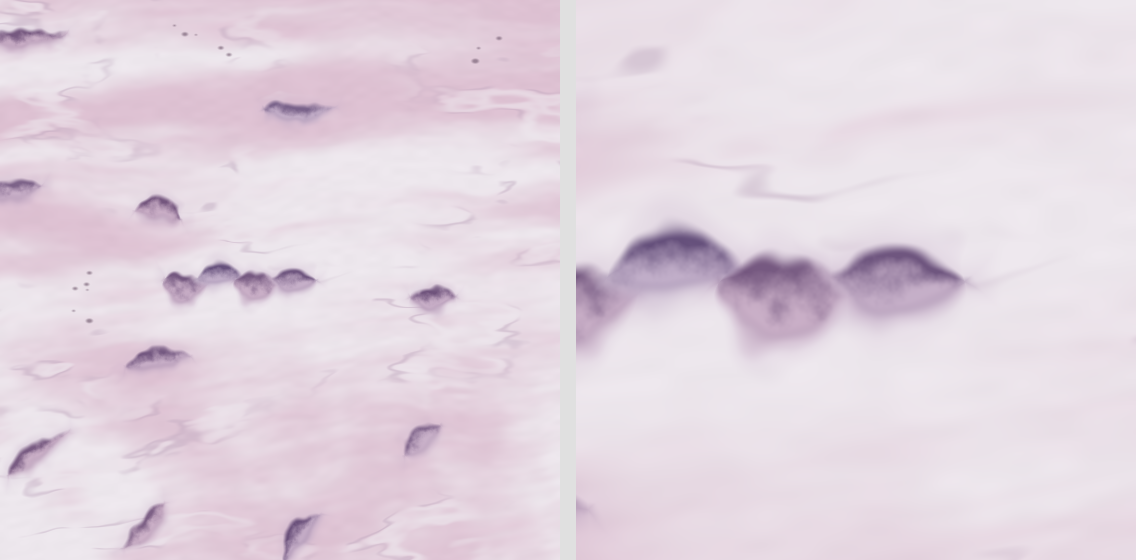
Left, the full canvas; right, a detail of the centre.
Write a Shadertoy shader that draws this texture.

```glsl
// Stained fibrous tissue: pale pink bands and milky clefts from stretched noise,
// faint broken fibre wisps, and scattered soft violet nuclei with a dark rim.
// Fibres lie flat at the top and loosen into tilted patches toward the bottom.

float hash(vec2 p) {
    return fract(sin(dot(p, vec2(127.1, 311.7))) * 43758.5453);
}

float noise(vec2 p) {
    vec2 i = floor(p), f = fract(p);
    f = f * f * (3.0 - 2.0 * f);
    return mix(mix(hash(i), hash(i + vec2(1, 0)), f.x),
               mix(hash(i + vec2(0, 1)), hash(i + vec2(1, 1)), f.x), f.y);
}

float fbm(vec2 p) {
    float sum = 0.0, amp = 0.53;
    for (int i = 0; i < 4; i++) {
        sum += amp * noise(p);
        p = mat2(1.7, 0.9, -0.9, 1.7) * p + 17.3;
        amp *= 0.5;
    }
    return sum;
}

// Pink ground with milky clefts and broken fibre wisps
vec3 tissue(vec2 p) {
    float warp = 0.09 * (fbm(p * 3.0 + 40.0) - 0.5);
    vec2 flow = vec2(p.x, p.y - 0.16 * p.x * (1.1 - p.y) + warp);
    float bands = 0.65 * noise(flow * vec2(1.6, 9.0) + 3.0)
                + 0.35 * noise(flow * vec2(4.0, 24.0) + 9.0);
    float patches = fbm(mat2(0.8, -0.6, 0.6, 0.8) * p * vec2(5.0, 4.0) + 8.0);
    float n = mix(patches, bands, smoothstep(0.1, 0.65, p.y));
    n += 0.09 * (p.y - 0.55);
    n += 0.16 * (fbm(flow * vec2(7.0, 22.0) + 5.0) - 0.5);
    n += 0.09 * (noise(flow * vec2(10.0, 75.0)) - 0.5);

    vec3 milk = vec3(0.928, 0.905, 0.928), pink = vec3(0.868, 0.757, 0.824);
    vec3 col = mix(milk, pink, smoothstep(0.24, 0.76, n));
    col += 0.018 * (noise(flow * vec2(45.0, 90.0)) - 0.5);

    // Wisps run along noise contours and break up into short pieces
    float wrinkle = fbm(flow * vec2(6.0, 17.0) + 21.0);
    float region = smoothstep(0.47, 0.62, fbm(p * vec2(3.0, 5.0) + 60.0));
    float pieces = smoothstep(0.45, 0.75, noise(p * vec2(22.0, 30.0)));
    float line = smoothstep(0.045, 0.0, abs(wrinkle - 0.5));
    float cleft = smoothstep(0.09, 0.0, abs(wrinkle - 0.58));
    col = mix(col, milk, cleft * region * 0.6);
    return mix(col, vec3(0.74, 0.65, 0.74), line * region * pieces * 0.42);
}

// Paints one tapered nucleus: size holds its half length and half width
vec3 paintNucleus(vec3 col, vec2 p, vec2 center, vec2 size, float angle, float seed) {
    vec2 q = p - center;
    if (dot(q, q) > 0.03) return col;
    float c = cos(angle), s = sin(angle);
    q = mat2(c, -s, s, c) * q;
    q += 0.010 * (vec2(noise(p * 55.0 + seed), noise(p * 55.0 + seed + 30.0)) - 0.5);
    float u = q.x / size.x;
    float lean = (hash(vec2(seed, 4.0)) - 0.5) * 0.9;
    float bend = (hash(vec2(seed, 5.0)) - 0.5) * 0.6 * size.y;
    float v = q.y - bend * (1.0 - 2.0 * u * u);
    float profile = size.y * pow(max(1.0 - u * u, 0.0), 0.8) * (1.0 + lean * u);
    float d = max(abs(v) - profile, (abs(u) - 1.0) * size.x);

    // Chromatin: dark along one side, grainy and dissolving on the other
    float grain = fbm(p * 75.0 + seed);
    float side = v / size.y + 0.5 * lean * u;
    float dark = smoothstep(-0.5, 1.05, side + 1.3 * (grain - 0.5));
    dark += 0.12 * smoothstep(0.008, 0.0, abs(d + 0.005));
    vec3 ink = mix(vec3(0.74, 0.67, 0.78), vec3(0.36, 0.28, 0.46), clamp(dark, 0.0, 1.0));
    ink += vec3(0.04, -0.01, -0.02) * hash(vec2(seed, 6.0));

    float halo = smoothstep(0.024, -0.006, d) * (0.1 + 0.3 * noise(p * 25.0 + seed));
    col = mix(col, vec3(0.77, 0.67, 0.78), halo);
    float soft = mix(0.011, 0.0055, smoothstep(-0.6, 0.5, side));
    float body = smoothstep(soft, -soft, d);
    float strength = mix(0.72, 0.94, hash(vec2(seed, 7.0)));
    return mix(col, ink, body * strength);
}

void mainImage(out vec4 fragColor, in vec2 fragCoord) {
    vec2 p = fragCoord / iResolution.y;
    vec3 col = tissue(p);

    // Scattered nuclei: flat near the top, steeper near the bottom
    for (int i = 1; i <= 10; i++) {
        float k = float(i);
        float h = hash(vec2(k, 1.0));
        vec2 center = fract(k * vec2(0.7549, 0.5698) + 0.5)
                    + 0.05 * (vec2(h, hash(vec2(k, 2.0))) - 0.5);
        float steep = 0.8 * smoothstep(0.45, 0.2, center.y);
        float angle = steep + 0.3 * (hash(vec2(k, 3.0)) - 0.5);
        vec2 size = vec2(mix(0.032, 0.074, h), mix(0.024, 0.015, h));
        col = paintNucleus(col, p, center, size, angle, k);
    }

    // A short chain of plump nuclei along one fibre
    for (int i = 0; i < 4; i++) {
        float k = float(i);
        float h = hash(vec2(k, 9.0));
        vec2 center = vec2(0.33 + 0.064 * k, 0.505 + 0.04 * (h - 0.5));
        vec2 size = vec2(0.038 + 0.008 * h, 0.027 - 0.009 * h);
        col = paintNucleus(col, p, center, size, 0.4 * (h - 0.4), k + 20.0);
    }

    // Tiny dark specks in loose groups
    for (int i = 0; i < 14; i++) {
        float k = float(i), group = floor(k / 3.0);
        vec2 center = vec2(hash(vec2(group, 11.0)), hash(vec2(group, 12.0)));
        center += 0.06 * (vec2(hash(vec2(k, 13.0)), hash(vec2(k, 14.0))) - 0.5);
        float radius = mix(0.001, 0.005, pow(hash(vec2(k, 15.0)), 2.0));
        float dist = length((p - center) * vec2(0.8, 1.2));
        float spot = smoothstep(radius + 0.003, radius - 0.003, dist);
        col = mix(col, vec3(0.45, 0.36, 0.44), spot * 0.65);
    }

    fragColor = vec4(col, 1.0);
}
```
